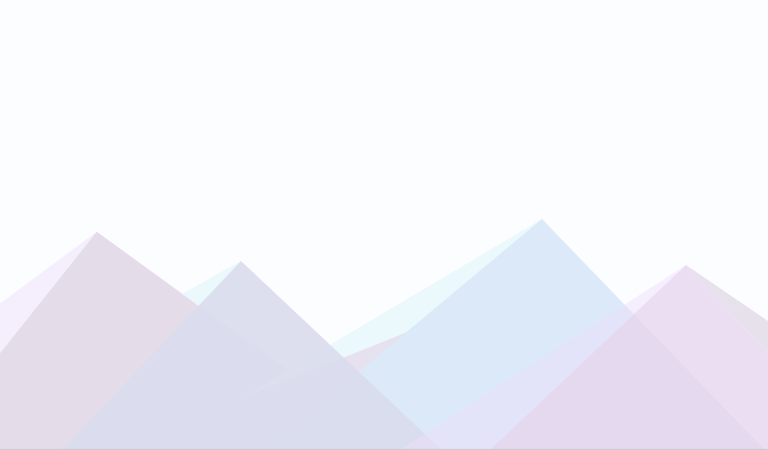
A Shadertoy shader for this background:

```glsl
// Pastel mountain range under a pale, empty sky.
// Each peak is built from flat translucent facets: a facet hangs from its
// summit between two straight slopes, and the layers blend back to front.

// Scene units: height 1, width ASPECT, origin at the lower left.
const float ASPECT = 512.0 / 300.0;
const float GROUND_HEIGHT = 0.0026;

// Summits
const vec2 WEST_PEAK  = vec2(0.2150, 0.4850);
const vec2 INNER_PEAK = vec2(0.5356, 0.4200);
const vec2 HIGH_PEAK  = vec2(1.2044, 0.5133);
const vec2 EAST_PEAK  = vec2(1.5244, 0.4111);
const vec2 LOW_RIDGE  = vec2(0.9000, 0.2600);

// Colours
const vec3 SKY      = vec3(0.988, 0.993, 1.000);
const vec3 LILAC    = vec3(0.957, 0.933, 0.992);
const vec3 MAUVE    = vec3(0.894, 0.863, 0.914);
const vec3 ICE      = vec3(0.920, 0.973, 0.988);
const vec3 SLATE    = vec3(0.853, 0.862, 0.929);
const vec3 BLUE     = vec3(0.859, 0.914, 0.973);
const vec3 ROSE_ASH = vec3(0.902, 0.882, 0.933);
const vec3 ASH      = vec3(0.906, 0.882, 0.925);
const vec3 VIOLET   = vec3(0.925, 0.875, 0.984);
const vec3 PINK     = vec3(0.902, 0.820, 0.914);
const vec3 GROUND   = vec3(0.800, 0.795, 0.840);

// Opacities of the layers that let the range behind show through
const float SLATE_OPACITY  = 0.90;
const float VIOLET_OPACITY = 0.50;
const float PINK_OPACITY   = 0.56;

// Soft coverage from a signed distance, one pixel wide.
float coverage(float dist) {
    return clamp(dist * iResolution.y + 0.5, 0.0, 1.0);
}

// Facet below a summit; runs.x and runs.y are the horizontal spread to the
// left and to the right for each unit of descent.
float facet(vec2 p, vec2 summit, vec2 runs) {
    vec2 q = p - summit;
    float left  = (q.x - runs.x * q.y) / length(vec2(1.0, runs.x));
    float right = (-q.x - runs.y * q.y) / length(vec2(1.0, runs.y));
    return coverage(min(min(left, right), -q.y));
}

void mainImage(out vec4 fragColor, in vec2 fragCoord) {
    vec2 p = fragCoord / iResolution.xy * vec2(ASPECT, 1.0);
    vec3 color = SKY;

    // Inner peak: lit side, behind the west mountain
    color = mix(color, ICE, facet(p, INNER_PEAK, vec2(1.79, 0.0)));

    // West mountain
    color = mix(color, LILAC, facet(p, WEST_PEAK, vec2(1.347, 1.39)));
    color = mix(color, MAUVE, facet(p, WEST_PEAK, vec2(0.795, 1.37)));

    // High mountain and the low ridge on its flank
    color = mix(color, ICE, facet(p, HIGH_PEAK, vec2(1.685, 0.9)));
    color = mix(color, ROSE_ASH, facet(p, LOW_RIDGE, vec2(2.5, 0.0)));
    color = mix(color, BLUE, facet(p, HIGH_PEAK, vec2(1.199, 0.965)));

    // Inner peak: front face
    color = mix(color, SLATE, SLATE_OPACITY * facet(p, INNER_PEAK, vec2(0.947, 1.063)));

    // East mountain: shaded far side, then the translucent faces
    color = mix(color, ASH, facet(p, EAST_PEAK, vec2(-0.925, 1.464)));
    color = mix(color, VIOLET, VIOLET_OPACITY * facet(p, EAST_PEAK, vec2(1.546, 0.925)));
    color = mix(color, PINK, PINK_OPACITY * facet(p, EAST_PEAK, vec2(1.06, 0.925)));

    // Thin ground line
    color = mix(color, GROUND, coverage(GROUND_HEIGHT - p.y));

    fragColor = vec4(color, 1.0);
}
```
